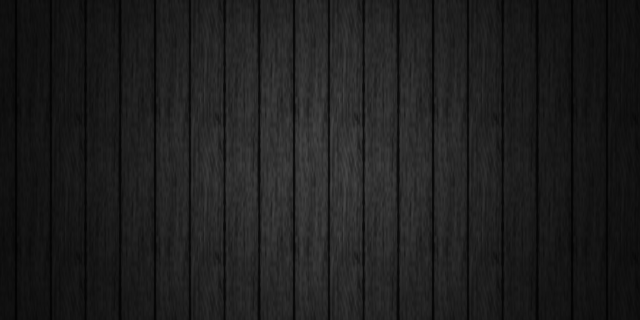
Write a WebGL 1 fragment shader that draws this texture.

```glsl
precision highp float;
// Dark vertical wood planks under a soft round light at the centre.
// A tile of four planks repeats both ways: stretched periodic noise makes
// the fibres, bent bands make the growth rings, and seams cut the boards.

uniform vec2 u_resolution;

const float PLANK_WIDTH = 0.10862;   // in canvas heights
const float FIRST_SEAM = 0.0500;
const float TILE = 4.0;              // planks per repeat, across and up
const float SEAM_HALF = 0.014;       // in plank widths
const float SEAM_SOFT = 0.032;
const float SEAM_DEPTH = 0.70;
const float LIGHT_FALLOFF = 2.3;
const float EDGE_LEVEL = 0.049;
const float CENTRE_LEVEL = 0.220;
const float GRAIN_STRENGTH = 0.56;
const float RING_STRENGTH = 0.13;
const float HAIRLINE_STRENGTH = 0.20;

float hash(vec2 p) {
  return fract(sin(dot(p, vec2(127.1, 311.7))) * 43758.5453);
}

// Value noise that wraps on the tile; freq is in cells per plank width.
float tileNoise(vec2 p, vec2 freq) {
  vec2 period = freq * TILE;
  vec2 cell = floor(p * freq);
  vec2 f = fract(p * freq);
  f = f * f * (3.0 - 2.0 * f);
  vec2 lo = mod(cell, period);
  vec2 hi = mod(cell + 1.0, period);
  float bottom = mix(hash(lo), hash(vec2(hi.x, lo.y)), f.x);
  float top = mix(hash(vec2(lo.x, hi.y)), hash(hi), f.x);
  return mix(bottom, top, f.y);
}

// Soft upright blot that repeats with the tile.
float blot(vec2 p, vec2 centre, vec2 size) {
  vec2 d = mod(p - centre + 0.5 * TILE, TILE) - 0.5 * TILE;
  d /= size;
  return exp(-dot(d, d));
}

// Fibres: long threads, short flecks, streaks and slow tone, about zero.
float fibres(vec2 p) {
  float thread = tileNoise(p, vec2(19.0, 0.75)) - 0.5;
  float fleck = tileNoise(p + 0.53, vec2(24.0, 7.0)) - 0.5;
  float streak = tileNoise(p + 0.37, vec2(11.0, 1.0)) - 0.5;
  float broad = tileNoise(p + 1.71, vec2(3.0, 0.5)) - 0.5;
  return 0.40 * thread + 0.58 * fleck + 0.30 * streak + 0.26 * broad;
}

// Narrow growth rings, steep along a wandering plank axis.
float rings(vec2 p, float across) {
  float axis = 0.5 + 0.5 * (tileNoise(p + 2.3, vec2(0.25, 0.5)) - 0.5);
  float bend = abs(across - axis);
  float wobble = tileNoise(p, vec2(3.0, 0.75));
  float phase = 0.75 * p.y + 10.0 * bend + 1.3 * wobble;
  float band = 0.5 + 0.5 * sin(6.28318 * phase);
  return band * band - 0.375;
}

void main() {
  vec2 uv = gl_FragCoord.xy / u_resolution.y;
  float aspect = u_resolution.x / u_resolution.y;
  float pixel = 1.0 / (u_resolution.y * PLANK_WIDTH);

  // Plank coordinates, with a slight sideways drift of the grain
  vec2 p = (uv - vec2(FIRST_SEAM, 0.0)) / PLANK_WIDTH;
  float across = fract(p.x);
  float plank = mod(floor(p.x), TILE);
  float drift = tileNoise(p, vec2(1.0, 0.75)) - 0.5;
  vec2 grainPos = p + vec2(0.07 * drift, 0.0);

  // Wood tone; the second plank of the tile shows the rings most
  float wood = 1.0 + 0.08 * (hash(vec2(plank, 4.7)) - 0.5);
  wood += GRAIN_STRENGTH * fibres(grainPos);
  float ringed = mix(0.25, 1.0, 1.0 - step(0.5, abs(plank - 1.0)));
  wood += RING_STRENGTH * ringed * rings(p, across);

  // Sparse long hairlines, some dark and some pale
  float hair = tileNoise(grainPos + 0.6, vec2(17.0, 0.75));
  float darkHair = smoothstep(0.70, 0.95, hair);
  float paleHair = 1.0 - smoothstep(0.04, 0.25, hair);
  wood += HAIRLINE_STRENGTH * (0.6 * paleHair - darkHair);

  // Worn spots beside the seams and pale blades in the ringed plank
  float ragged = smoothstep(0.25, 0.75, tileNoise(p, vec2(14.0, 6.0)));
  float worn = blot(p, vec2(1.82, 1.75), vec2(0.11, 0.28));
  worn += 0.6 * blot(p, vec2(1.87, 0.95), vec2(0.08, 0.35));
  worn += 0.8 * blot(p, vec2(0.07, 2.10), vec2(0.10, 0.45));
  worn += 0.5 * blot(p, vec2(3.93, 3.20), vec2(0.07, 0.40));
  wood -= 0.50 * worn * ragged;
  float pale = blot(p, vec2(1.72, 1.22), vec2(0.08, 0.33));
  pale += blot(p, vec2(1.25, 2.05), vec2(0.07, 0.40));
  wood += 0.16 * pale;

  // Seams: thin dark gap, faint shade and a lit rim on the right
  float seam = 0.5 - abs(across - 0.5);
  float seamIndex = mod(floor(p.x + 0.5), TILE);
  float depth = SEAM_DEPTH * (0.88 + 0.24 * hash(vec2(seamIndex, 9.1)));
  float rough = 0.014 * (tileNoise(p, vec2(1.0, 8.0)) - 0.5);
  float soft = max(SEAM_SOFT, pixel);
  float gap = 1.0 - smoothstep(SEAM_HALF, SEAM_HALF + soft, seam + rough);
  float shade = exp(-seam * 12.0);
  float rim = exp(-pow((across - 0.075) / 0.025, 2.0));
  wood *= (1.0 - depth * gap) * (1.0 - 0.26 * shade);
  wood += 0.09 * rim;

  // Round light fading to the sides
  vec2 fromCentre = uv - vec2(0.5 * aspect, 0.5);
  float glow = exp(-LIGHT_FALLOFF * dot(fromCentre, fromCentre));
  float light = mix(EDGE_LEVEL, CENTRE_LEVEL, glow);

  gl_FragColor = vec4(vec3(light * max(wood, 0.0)), 1.0);
}
```
